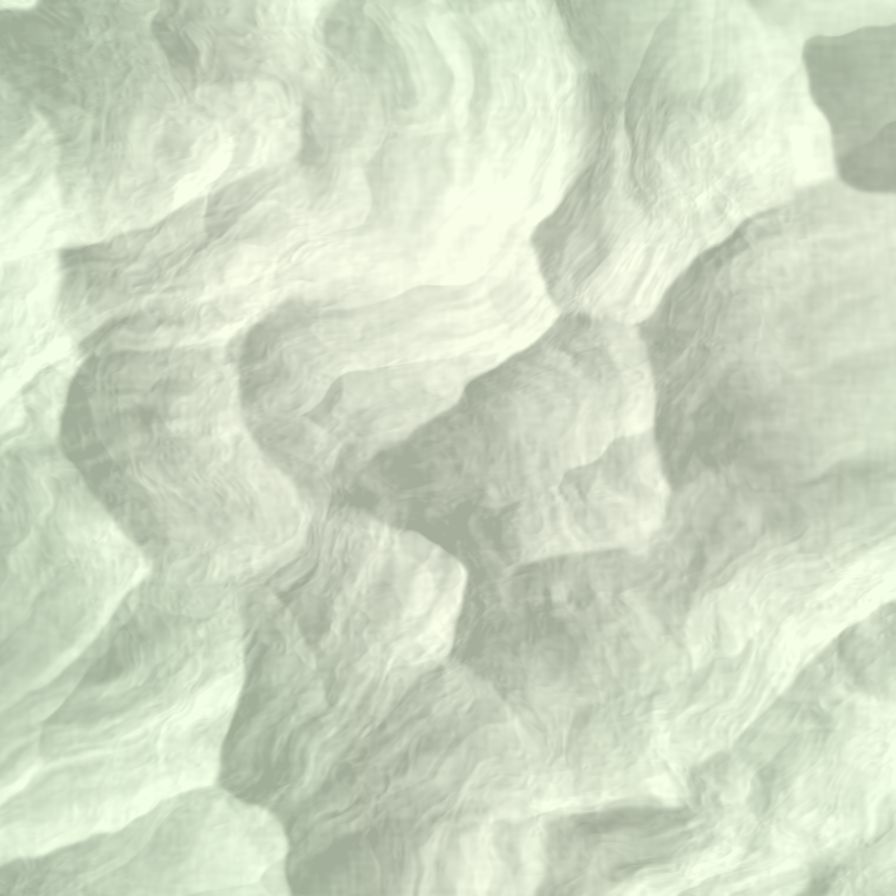
Give the GLSL for this texture map, as a WebGL 1 fragment shader.

```glsl
precision highp float;
// Crumpled pale green paper: curved folds lit from one side, fine pleats and soft grain.
uniform vec2 u_resolution;

float hash(vec2 p) {
  vec3 q = fract(vec3(p.xyx) * 0.1031);
  q += dot(q, q.yzx + 33.33);
  return fract((q.x + q.y) * q.z);
}

float noise(vec2 p) {
  vec2 i = floor(p), f = fract(p);
  f = f * f * (3.0 - 2.0 * f);
  return mix(mix(hash(i), hash(i + vec2(1.0, 0.0)), f.x),
             mix(hash(i + vec2(0.0, 1.0)), hash(i + 1.0), f.x), f.y);
}

vec2 noise2(vec2 p) {
  return vec2(noise(p), noise(p + 57.3)) - 0.5;
}

vec2 rotate(vec2 p, float a) {
  float c = cos(a), s = sin(a);
  return vec2(c * p.x + s * p.y, c * p.y - s * p.x);
}

// Long narrow wrinkles running along one direction
float pleats(vec2 p, float angle) {
  vec2 q = rotate(p, angle);
  q.y += 0.035 * noise(q * 10.0);
  return noise(q * vec2(9.0, 46.0)) - 0.5 + 0.8 * (noise(q * vec2(19.0, 98.0) + 9.0) - 0.5);
}

// Facets that brighten toward the lower right, x: shade, y: pleats
vec2 folds(vec2 p, float scale, float seed) {
  vec2 q = p * scale, base = floor(q);
  float crispness = mix(12.0, 70.0, smoothstep(0.25, 0.5, noise(p * 5.0 + seed)));
  vec2 sum = vec2(0.0);
  float total = 0.0;
  for (int y = -1; y <= 1; y++) {
    for (int x = -1; x <= 1; x++) {
      vec2 cell = base + vec2(float(x), float(y));
      vec2 id = cell + seed;
      vec2 v = q - cell - 0.15 - 0.7 * vec2(hash(id), hash(id + 31.7));
      float slope = -0.7 + 1.7 * (hash(id + 71.3) - 0.5);
      float shade = 0.85 * dot(v, vec2(cos(slope), sin(slope))) + 0.5 * (hash(id + 13.9) - 0.5);
      float weight = exp(-crispness * length(v));
      sum += weight * vec2(shade, pleats(p, -0.3 + 2.0 * hash(id + 97.1)));
      total += weight;
    }
  }
  return sum / total;
}

// Sharp-crested height used for small creases
float creaseHeight(vec2 p) {
  float h = 0.0, amp = 1.0;
  for (int i = 0; i < 4; i++) {
    h += amp * abs(noise(p) - 0.5);
    p = rotate(p, 0.9) * 2.1 + 4.7;
    amp *= 0.55;
  }
  return h;
}

void main() {
  vec2 uv = gl_FragCoord.xy / u_resolution;

  // Bend the sheet so that the fold lines curve and waver
  vec2 p = uv + 0.13 * noise2(uv * 3.5 + 2.0) + 0.035 * noise2(uv * 12.0) + 0.012 * noise2(uv * 36.0);
  p = rotate(p, 0.45) * vec2(0.85, 1.15) + 3.0;

  // Large folds, then smaller ones within them
  vec2 large = folds(p, 4.0, 17.0), small = folds(p + 5.0, 8.5, 43.0);
  float tone = 0.52 + large.x + 0.32 * small.x + 0.25 * (noise(uv * 2.6 + 8.0) - 0.5);
  tone = clamp(tone, -0.1, 1.1);
  tone = mix(tone, smoothstep(-0.1, 1.1, tone), 0.5);

  // Pleats gather in patches
  tone += mix(0.12, 0.4, smoothstep(0.3, 0.65, noise(uv * 5.0 + 30.0))) * large.y + 0.12 * small.y;

  // Raking light over the creases
  vec2 toLight = vec2(-0.045, 0.035);
  float relief = creaseHeight(p * 12.0 + toLight) - creaseHeight(p * 12.0);
  tone -= 1.6 * relief * smoothstep(0.15, 0.65, noise(uv * 4.0 + 21.0));

  // Faint fibre weave
  tone += 0.1 * (noise(uv * vec2(45.0, 190.0)) + noise(uv * vec2(190.0, 45.0) + 6.0) - 1.0);
  tone += 0.08 * (noise(uv * 130.0) - 0.5);

  vec3 shadow = vec3(0.68, 0.715, 0.645);
  vec3 middle = vec3(0.81, 0.845, 0.77);
  vec3 lit = vec3(0.94, 0.97, 0.89);
  tone = clamp(tone, -0.12, 1.12);
  vec3 color = tone < 0.5 ? mix(shadow, middle, tone * 2.0) : mix(middle, lit, tone * 2.0 - 1.0);

  // Greener toward the rim, warmer near the middle
  float green = smoothstep(0.2, 0.68, length(uv - vec2(0.58, 0.52)) + 0.35 * (noise(uv * 4.0 + 11.0) - 0.5));
  color *= mix(vec3(1.006, 0.996, 0.996), vec3(0.975, 1.008, 0.98), green);
  gl_FragColor = vec4(clamp(color, 0.0, 1.0), 1.0);
}
```
